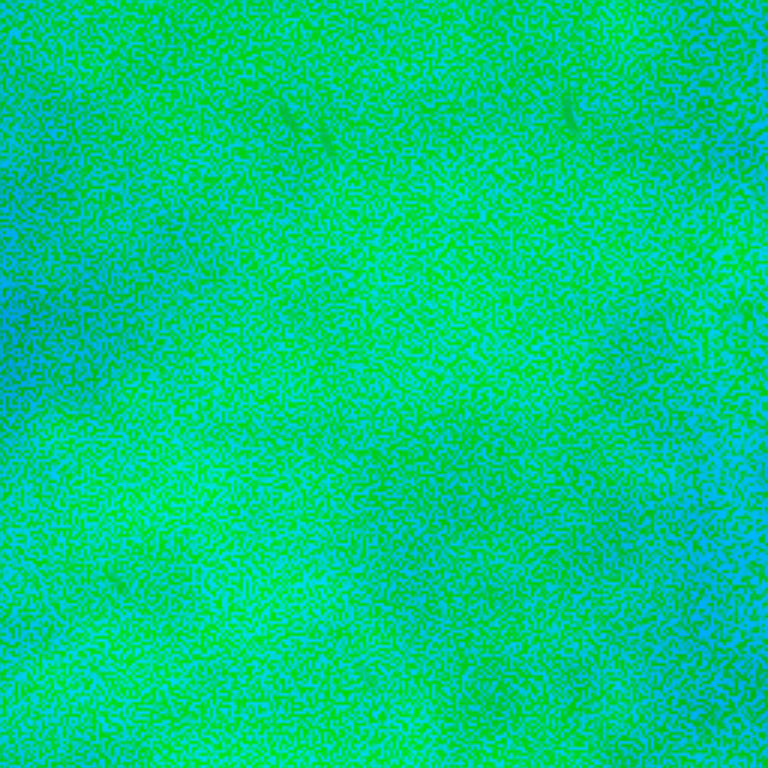
This texture is drawn by a Shadertoy shader. Its source:

```glsl
// Fine green and cyan maze: short randomly turned wave packets are sampled on a
// lattice, pushed towards two hues and blended between the lattice points.
// Soft clouds shade it, the sides are darker and bluer, with faint scratches.

const float TAU = 6.2831853;

// Integer hash: three values in 0..1 per lattice point
vec3 hash3(ivec3 cell) {
    uvec3 v = uvec3(cell) * 1664525u + 1013904223u;
    v.x += v.y * v.z; v.y += v.z * v.x; v.z += v.x * v.y;
    v ^= v >> 16u;
    v.x += v.y * v.z; v.y += v.z * v.x; v.z += v.x * v.y;
    return vec3(v >> 8u) / 16777216.0;
}

float valueNoise(vec2 p, int seed) {
    ivec2 i = ivec2(floor(p));
    vec2 f = fract(p);
    f = f * f * (3.0 - 2.0 * f);
    float a = hash3(ivec3(i, seed)).x;
    float b = hash3(ivec3(i + ivec2(1, 0), seed)).x;
    float c = hash3(ivec3(i + ivec2(0, 1), seed)).x;
    float d = hash3(ivec3(i + ivec2(1, 1), seed)).x;
    return mix(mix(a, b, f.x), mix(c, d, f.x), f.y);
}

// Broad shading around zero
float clouds(vec2 uv, int seed) {
    return 0.5 * valueNoise(uv * 3.0, seed)
         + 0.3 * valueNoise(uv * 7.0 + 5.3, seed + 1)
         + 0.2 * valueNoise(uv * 19.0 + 2.7, seed + 2) - 0.5;
}

// Sum of short wave packets of mixed lengths
float maze(vec2 uv) {
    const float cells = 110.0;
    vec2 p = uv * cells;
    ivec2 home = ivec2(floor(p));
    float sum = 0.0;
    for (int y = -1; y <= 1; y++)
    for (int x = -1; x <= 1; x++)
    for (int k = 0; k < 2; k++) {
        ivec2 cell = home + ivec2(x, y);
        vec3 h = hash3(ivec3(cell, k));
        vec3 wave = hash3(ivec3(cell, k + 10));
        vec2 d = p - vec2(cell) - h.xy;
        float window = max(0.0, 1.0 - dot(d, d));
        // Directions lean towards the diagonals
        float angle = TAU * h.z;
        angle += 0.13 * sin(4.0 * angle);
        float waves = mix(0.7, 1.2, wave.y);
        waves *= 1.0 - 0.2 * smoothstep(0.8, 1.0, float(cell.x) / cells);
        float along = dot(d, vec2(cos(angle), sin(angle)));
        sum += window * window * cos(TAU * (waves * along + wave.x));
    }
    return sum;
}

// Hard maze values at lattice points, blended linearly in between
float blendedMaze(vec2 uv, float bias) {
    const float lattice = 256.0;
    vec2 p = uv * lattice - 0.5;
    vec2 f = fract(p);
    float cyan = 0.0;
    for (int y = 0; y <= 1; y++)
    for (int x = 0; x <= 1; x++) {
        vec2 corner = vec2(x, y);
        vec2 weight = mix(1.0 - f, f, corner);
        float level = maze((floor(p) + corner + 0.5) / lattice) + bias;
        cyan += weight.x * weight.y / (1.0 + exp(-5.0 * level));
    }
    return cyan;
}

// Short bent strokes, fading towards their tips
float scratches(vec2 uv) {
    float mark = 0.0;
    for (int i = 0; i < 5; i++) {
        vec3 h = hash3(ivec3(i, 7, 91));
        float angle = -1.4 + 0.5 * h.z;
        float c = cos(angle), s = sin(angle);
        vec2 q = uv - mix(vec2(0.08), vec2(0.92), h.xy);
        q = vec2(c * q.x + s * q.y, c * q.y - s * q.x);
        float halfLength = 0.025 + 0.02 * h.x;
        float bend = abs(q.y - 5.0 * q.x * q.x);
        float tip = smoothstep(halfLength, 0.3 * halfLength, abs(q.x));
        mark = max(mark, tip * smoothstep(0.009, 0.003, bend) * (0.4 + 0.4 * h.y));
    }
    return mark;
}

void mainImage(out vec4 fragColor, in vec2 fragCoord) {
    vec2 uv = fragCoord / iResolution.y;
    float light = clouds(uv, 40);
    float tint = clouds(uv, 60);
    float middle = 0.5 * iResolution.x / iResolution.y;
    float side = smoothstep(0.25, 0.55, abs(uv.x - middle) - 0.25 * light);

    float mark = scratches(uv);
    float cyan = blendedMaze(uv, 0.25 * side + 0.6 * tint - 0.04);
    cyan = mix(cyan, 0.18, mark);

    float green = 0.835 - 0.03 * cyan + 0.24 * light - 0.11 * side - 0.07 * mark;
    float blue = 0.04 + 0.95 * cyan;
    fragColor = vec4(0.0, green, blue, 1.0);
}
```
